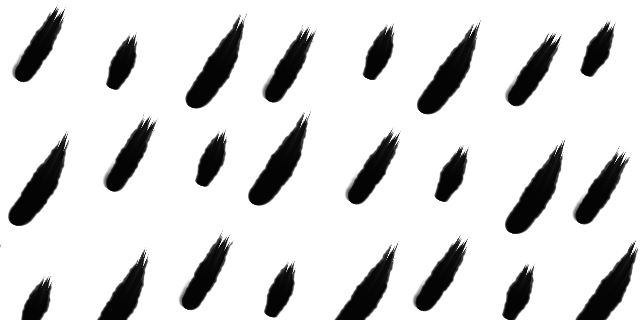
Give the GLSL for this pattern, as a WebGL 1 fragment shader.

```glsl
precision highp float;
uniform vec2 u_resolution;

const vec3 PAPER = vec3(1.0);
const vec3 INK = vec3(0.005);
const vec2 CELL = vec2(0.25, 0.36);
const vec2 GRID_SHIFT = vec2(0.03, -0.07);

vec2 hash2(vec2 p) {
  vec2 k = vec2(dot(p, vec2(127.1, 311.7)), dot(p, vec2(269.5, 183.3)));
  return fract(sin(k) * 43758.55);
}

// Irregular wave between -1 and 1.
float layeredSines(float v, float phase) {
  return (sin(v + phase) + 0.6 * sin(2.3 * v + 1.7 * phase)
        + 0.4 * sin(4.1 * v + 2.9 * phase)) / 2.0;
}

// Selects a value by brush kind: 0 long, 1 medium, 2 short.
float pick(float kind, float a, float b, float c) {
  return kind < 0.5 ? a : (kind < 1.5 ? b : c);
}

// Half width along the mark: rounded head, belly, tapered end.
float markWidth(float y, float t, float halfWidth, float kind) {
  float headLength = halfWidth * pick(kind, 1.0, 0.9, 0.3);
  float u = 1.0 - clamp(y / headLength, 0.0, 1.0);
  float head = sqrt(1.0 - u * u);
  float belly = mix(pick(kind, 0.86, 0.85, 0.6), 1.0, smoothstep(0.0, 0.45, t));
  float taper = mix(1.0, pick(kind, 0.22, 0.6, 0.38), smoothstep(0.42, 1.0, t));
  return halfWidth * head * belly * taper;
}

// Ink density of one brush mark centred on the origin.
float brushMark(vec2 p, float kind, float phase, float soft) {
  float markLength = pick(kind, 0.35, 0.275, 0.195);
  float halfWidth = pick(kind, 0.042, 0.035, 0.036);
  float tilt = pick(kind, 0.53, 0.54, 0.42) + 0.03 * sin(phase * 3.0);

  // Local frame: x across, y along, with a slight bend.
  vec2 axis = vec2(sin(tilt), cos(tilt));
  float y = dot(p, axis) + 0.5 * markLength;
  float t = clamp(y / markLength, 0.0, 1.0);
  float bend = pick(kind, 0.018, 0.004, 0.003);
  float x = dot(p, vec2(axis.y, -axis.x)) - bend * (4.0 * t * (1.0 - t) - 0.5);

  // Outline with a wavering side and a frayed end.
  float wobble = 0.0028 * layeredSines(y * 85.0 + sign(x), phase);
  float edge = markWidth(y, t, halfWidth, kind) - abs(x)
             + wobble * smoothstep(0.0, 0.35, t);
  float fray = pick(kind, 0.2, 0.2, 0.22);
  float bristleEnd = markLength * (1.0 - fray * (0.5 + 0.5 * layeredSines(x * 300.0, phase)));
  float ends = smoothstep(-soft, soft, y) * smoothstep(-0.008, 0.014, bristleEnd - y);
  float wash = smoothstep(-soft, soft, edge) * ends;

  // Dense core, thinned by dry bristle streaks toward the end.
  float fiber = 0.5 + 0.5 * layeredSines(x * 260.0 + 1.5 * sin(t * 4.0 + phase), phase + 2.0);
  float dry = smoothstep(0.35, 1.0, t);
  float core = smoothstep(-0.002, 0.004, edge - 0.002 - 0.006 * fiber * (0.4 + dry));
  float ink = wash * mix(0.77, 0.99, core * (1.0 - 0.6 * dry * fiber));

  // Pale smudge beside the foot of medium marks.
  float smudge = pick(kind, 0.0, 0.55, 0.0) * smoothstep(-0.012, 0.0, edge)
               * smoothstep(0.0, -0.02, x) * (1.0 - smoothstep(0.1, 0.4, t));
  return max(ink, smudge * smoothstep(-soft, soft, y));
}

void main() {
  vec2 uv = gl_FragCoord.xy / u_resolution.y - GRID_SHIFT;
  float soft = max(0.003, 0.75 / u_resolution.y);
  vec2 home = floor(uv / CELL);
  float ink = 0.0;

  // Jittered grid of marks; neighbours may reach into this cell.
  for (int j = -1; j <= 1; j++) {
    for (int i = -1; i <= 1; i++) {
      vec2 id = home + vec2(float(i), float(j));
      vec2 jitter = (hash2(id) - 0.5) * vec2(0.075, 0.11);
      float kind = mod(id.x + id.y + 2.0, 3.0);
      float phase = 6.283 * hash2(id + 17.0).x;
      vec2 center = (id + 0.5) * CELL + jitter;
      ink = max(ink, brushMark(uv - center, kind, phase, soft));
    }
  }
  gl_FragColor = vec4(mix(PAPER, INK, ink), 1.0);
}
```
